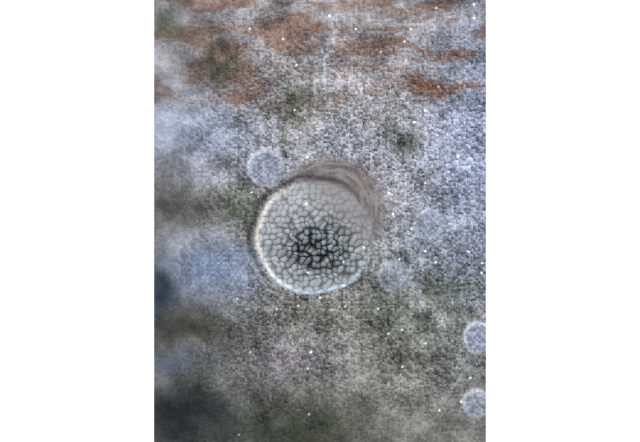
This texture is drawn by a WebGL 1 fragment shader. Its source:

```glsl
precision highp float;
uniform vec2 u_resolution;

float hash(vec2 p) {
  return fract(sin(dot(p, vec2(127.1, 311.7))) * 43758.5453);
}

float noise(vec2 p) {
  vec2 i = floor(p), f = fract(p);
  f = f * f * (3.0 - 2.0 * f);
  return mix(mix(hash(i), hash(i + vec2(1, 0)), f.x),
             mix(hash(i + vec2(0, 1)), hash(i + vec2(1, 1)), f.x), f.y);
}

float fbm(vec2 p) {
  float sum = 0.0, amp = 0.5;
  for (int i = 0; i < 5; i++) {
    sum += amp * noise(p);
    p = mat2(1.6, 1.2, -1.2, 1.6) * p + 7.3;
    amp *= 0.55;
  }
  return sum;
}

// Offset from the nearest pebble centre in xy, pebble id in z
vec3 pebble(vec2 p) {
  vec3 nearest = vec3(2, 2, 0);
  for (int y = -1; y <= 1; y++) {
    for (int x = -1; x <= 1; x++) {
      vec2 c = floor(p) + vec2(x, y);
      vec2 d = p - c - 0.15 - 0.7 * vec2(hash(c), hash(c + 19.7));
      if (dot(d, d) < dot(nearest.xy, nearest.xy)) nearest = vec3(d, hash(c + 5.1));
    }
  }
  return nearest;
}

// Soft ellipse: centre in xy, size in zw
float blob(vec2 p, vec4 e) {
  vec2 d = (p - e.xy) / e.zw;
  return exp(-dot(d, d));
}

void tint(inout vec3 col, vec2 p, vec4 e, vec4 paint) {
  col = mix(col, paint.rgb, paint.a * blob(p, e));
}

float ring(float r, float width) {
  return exp(-r * r / (width * width));
}

// Small water bead with a lit rim
void bead(inout vec3 col, vec2 p, vec2 centre, float radius, float soft, float strength) {
  vec2 d = (p - centre) / radius;
  float r = length(d) + 0.16 * (noise(p * 30.0) - 0.5);
  vec3 body = vec3(0.62, 0.66, 0.75) + 0.4 * (noise(p * 190.0) - 0.5);
  col = mix(col, body, strength * 0.7 * (1.0 - smoothstep(1.0 - soft, 1.0 + soft, r)));
  col += ring(r - 0.95, soft + 0.05) * strength * (0.12 + 0.16 * dot(d, vec2(-0.5, 0.6)));
}

vec3 bark(vec2 p) {
  vec2 w = p + 0.07 * (vec2(fbm(p * 9.0), fbm(p * 9.0 + 31.0)) - 0.5);
  vec3 col = mix(vec3(0.50, 0.50, 0.49), vec3(0.59, 0.58, 0.60), smoothstep(0.2, 0.8, p.y));
  // Cool light on the flanks
  tint(col, w, vec4(0.45, 0.70, 0.17, 0.10), vec4(0.58, 0.63, 0.73, 0.8));
  tint(col, w, vec4(1.08, 0.66, 0.11, 0.35), vec4(0.56, 0.62, 0.75, 0.7));
  tint(col, w, vec4(0.82, 0.66, 0.16, 0.07), vec4(0.65, 0.67, 0.73, 0.7));
  tint(col, w, vec4(0.98, 0.44, 0.12, 0.09), vec4(0.54, 0.58, 0.66, 0.7));
  // Rusty bands and a pale seam
  float band = smoothstep(0.48, 0.7, fbm(w * vec2(6, 25)));
  col = mix(col, vec3(0.46, 0.35, 0.30), 0.65 * band * smoothstep(0.66, 0.84, p.y));
  tint(col, w, vec4(0.56, 0.80, 0.07, 0.018), vec4(0.42, 0.29, 0.24, 0.7));
  tint(col, w, vec4(0.97, 0.81, 0.06, 0.017), vec4(0.47, 0.32, 0.25, 0.7));
  tint(col, w, vec4(0.75, 0.88, 0.012, 0.13), vec4(0.72, 0.75, 0.80, 0.6));
  // Lichen
  float cover = blob(w, vec4(0.50, 0.86, 0.05, 0.035)) + blob(w, vec4(0.38, 0.95, 0.04, 0.05))
    + blob(w, vec4(0.68, 0.75, 0.06, 0.055)) + blob(w, vec4(0.91, 0.70, 0.04, 0.04))
    + blob(w, vec4(0.54, 0.53, 0.065, 0.06)) + 0.7 * blob(w, vec4(0.97, 0.32, 0.15, 0.09));
  col = mix(col, vec3(0.33, 0.36, 0.31), 0.8 * min(cover, 1.0) * smoothstep(0.3, 0.58, fbm(p * 32.0)));
  // Shadows on the left and along the bottom
  tint(col, w, vec4(0.39, 0.53, 0.075, 0.06), vec4(0.29, 0.28, 0.26, 0.85));
  tint(col, w, vec4(0.45, 0.39, 0.12, 0.08), vec4(0.36, 0.43, 0.56, 0.85));
  tint(col, w, vec4(0.36, 0.34, 0.05, 0.06), vec4(0.13, 0.17, 0.22, 0.9));
  tint(col, w, vec4(0.42, 0.25, 0.13, 0.06), vec4(0.20, 0.20, 0.19, 0.9));
  tint(col, w, vec4(0.40, 0.17, 0.08, 0.03), vec4(0.35, 0.40, 0.48, 0.7));
  tint(col, w, vec4(0.42, 0.05, 0.18, 0.08), vec4(0.15, 0.17, 0.18, 0.95));
  tint(col, w, vec4(0.68, 0.02, 0.17, 0.08), vec4(0.22, 0.23, 0.20, 0.85));
  tint(col, w, vec4(0.66, 0.19, 0.12, 0.07), vec4(0.44, 0.43, 0.46, 0.7));
  // Grain, sharpest across the middle
  float focus = smoothstep(0.36, 0.62, p.x) * smoothstep(-0.1, 0.25, p.y) * (1.0 - 0.6 * smoothstep(0.75, 1.0, p.y));
  vec3 g = pebble(p * 110.0 + 2.0 * fbm(p * 40.0));
  float relief = dot(g, vec3(0.16, 0.24, 0.12)) - 0.06 + 0.55 * (noise(p * 180.0) - 0.5);
  return col * (1.0 + 0.75 * (fbm(p * 22.0) - 0.5) + (0.3 + 0.7 * focus) * relief);
}

void largeDrop(inout vec3 col, vec2 p) {
  // Fibrous hood over the upper right
  vec2 h = p - vec2(0.745, 0.525);
  float hr = length(h);
  float fibres = noise(vec2(hr * 190.0, atan(h.y, h.x) * 4.0)) - 0.5;
  float hood = (1.0 - smoothstep(0.105, 0.135, hr)) * smoothstep(-0.06, 0.03, h.x + h.y);
  col = mix(col, vec3(0.50, 0.47, 0.47) + 0.2 * fibres, 0.8 * hood);
  // Magnified pebbles with dark pits
  vec2 d = (p - vec2(0.709, 0.463)) / vec2(0.135, 0.128);
  float r = length(d) + 0.07 * (noise(p * 22.0) - 0.5);
  vec3 g = pebble(p * 78.0 + 0.7 * noise(p * 60.0));
  float dome = 1.0 - smoothstep(0.2, 0.75, length(g.xy));
  float pit = blob(p, vec4(0.722, 0.438, 0.085, 0.065)) * (0.72 + fbm(p * 28.0));
  float light = 0.22 + 0.55 * dome + dot(g, vec3(-0.1, 0.28, 0.25));
  vec3 stones = mix(vec3(0.46, 0.47, 0.47), vec3(0.76, 0.78, 0.81), light);
  vec3 deep = mix(vec3(0.08, 0.09, 0.09), vec3(0.58, 0.61, 0.64), light * light);
  stones = mix(stones, deep, min(pit, 1.0));
  stones = mix(stones, vec3(0.56, 0.54, 0.55), 0.6 * smoothstep(0.4, 1.2, d.x + d.y));
  col = mix(col, stones, 1.0 - smoothstep(0.94, 1.02, r));
  // Warm left rim, blue lower lip, outer shadow
  col += ring(r - 0.97, 0.045) * (vec3(0.26, 0.23, 0.18) * smoothstep(0.1, 0.9, -d.x)
    + vec3(0.14, 0.20, 0.25) * smoothstep(0.2, 0.9, -d.y));
  col *= 1.0 - 0.35 * ring(r - 1.08, 0.05) * smoothstep(-0.2, 0.8, d.y - d.x);
}

void main() {
  vec2 p = gl_FragCoord.xy / u_resolution.y;
  p.x += 0.723 - 0.5 * u_resolution.x / u_resolution.y;
  vec3 col = bark(p);
  bead(col, p, vec2(0.471, 0.395), 0.085, 0.25, 0.5);
  largeDrop(col, p);
  bead(col, p, vec2(0.601, 0.618), 0.043, 0.09, 0.9);
  bead(col, p, vec2(0.970, 0.492), 0.035, 0.12, 0.6);
  bead(col, p, vec2(0.892, 0.373), 0.036, 0.18, 0.6);
  bead(col, p, vec2(1.084, 0.237), 0.036, 0.10, 1.0);
  bead(col, p, vec2(1.078, 0.087), 0.032, 0.15, 0.9);
  // Wet glints
  vec2 cell = floor(p * 38.0);
  vec2 g = fract(p * 38.0) - 0.25 - 0.5 * vec2(hash(cell + 3.0), hash(cell + 8.0));
  col += 0.55 * step(0.94, hash(cell)) * exp(-dot(g, g) * 90.0) * smoothstep(0.42, 0.6, p.x);
  // Upright strip on white
  float strip = clamp((0.375 - abs(p.x - 0.723)) * u_resolution.y + 0.5, 0.0, 1.0);
  gl_FragColor = vec4(mix(vec3(1), clamp(col, 0.0, 1.0), strip), 1);
}
```
